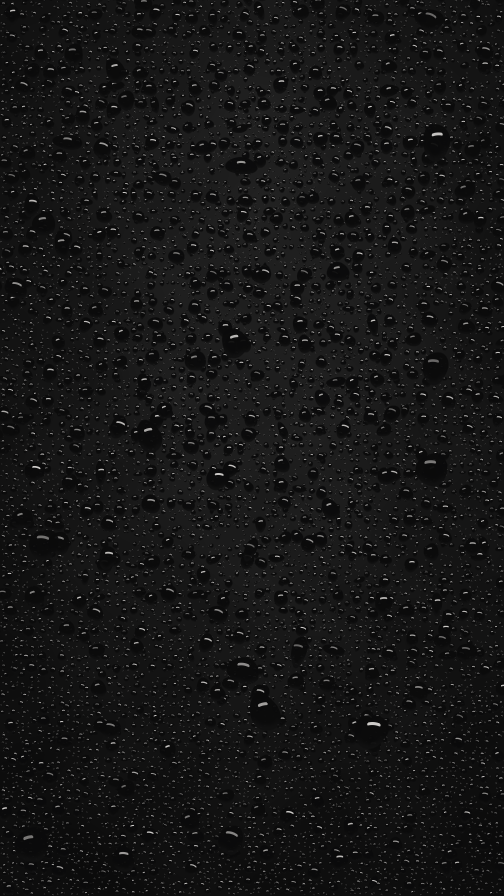
Write a WebGL 1 fragment shader that draws this texture.

```glsl
precision highp float;
// Water droplets with small upper glints on a dark, softly lit surface.

uniform vec2 u_resolution;

const vec3 FILM_DARK = vec3(0.044, 0.044, 0.044);
const vec3 FILM_LIT = vec3(0.122, 0.122, 0.122);
const vec3 DROP_BODY = vec3(0.040, 0.040, 0.041);
const vec3 GLINT = vec3(0.88, 0.87, 0.86);
const float MIN_GLINT = 0.0010;

vec4 hash4(vec2 p) {
  vec4 q = fract(p.xyxy * vec4(0.1031, 0.1030, 0.0973, 0.1099));
  q += dot(q, q.wzxy + 33.33);
  return fract((q.xxyz + q.yzzw) * q.zywx);
}

mat2 rotation(float angle) {
  float c = cos(angle);
  float s = sin(angle);
  return mat2(c, s, -s, c);
}

// Antialiased coverage of a signed distance.
float coverage(float d, float px) {
  return clamp(0.5 - d / px, 0.0, 1.0);
}

// Rounded, slightly lopsided drop outline.
float dropDistance(vec2 q, float r, float stretch, float phase) {
  q *= vec2(stretch, 1.0 / stretch);
  float a = atan(q.y, q.x + 1e-6);
  float wobble = 1.0 + 0.06 * sin(2.0 * a + phase) + 0.05 * sin(3.0 * a - phase);
  return length(q) - r * wobble;
}

// Thin arc that bends down at both ends.
float glintDistance(vec2 q, float r, float halfLength) {
  q.y += 0.45 * q.x * q.x / r;
  q.x -= clamp(q.x, -halfLength, halfLength);
  return length(q) - max(0.09 * r, MIN_GLINT);
}

vec3 paintDrop(vec3 color, vec2 q, float r, float glint, vec4 traits, float px) {
  float phase = 6.2832 * traits.y;
  float stretch = mix(0.92, 1.18, traits.z);
  stretch = mix(stretch, 1.45, step(0.96, traits.z));
  stretch = mix(stretch, 0.74, step(traits.z, 0.05));
  vec2 turned = rotation(0.8 * (traits.w - 0.5)) * q;
  float d = dropDistance(turned, r, stretch, phase);

  // Dark body with a faint reflection along its lower side.
  float low = smoothstep(0.1, 0.9, -q.y / r) * smoothstep(-0.5, -0.1, d / r);
  vec3 body = DROP_BODY + 0.022 * low;
  color = mix(color, body, 0.94 * coverage(d, 1.2 * px));

  // Bright glint near the top.
  vec2 g = turned - r * vec2(0.3 * (traits.y - 0.5), 0.47 * min(stretch, 1.1));
  float arc = glintDistance(g, r, r * mix(0.16, 0.40, traits.w));
  float strength = glint * mix(0.45, 1.0, traits.y);
  return mix(color, GLINT, strength * coverage(arc, px));
}

// One jittered grid of drops; density runs from bottom to top.
vec3 paintLayer(vec3 color, vec2 p, float cell, vec2 radii, vec2 density,
                float glint, float seed, float px) {
  vec2 home = floor(p / cell);
  float height = u_resolution.y / u_resolution.x;
  for (int j = -1; j <= 1; j++) {
    for (int i = -1; i <= 1; i++) {
      vec2 id = home + vec2(float(i), float(j));
      vec4 place = hash4(id + seed);
      vec4 traits = hash4(id + seed + 57.3);
      vec2 center = (id + 0.5 + 0.65 * (place.xy - 0.5)) * cell;
      float chance = mix(density.x, density.y, clamp(center.y / height, 0.0, 1.0));
      float r = mix(radii.x, radii.y, place.z * place.z);
      if (place.w < chance) {
        color = paintDrop(color, p - center, r, glint, traits, px);
      }
    }
  }
  return color;
}

// Broad light over the upper middle, mottled by layered sines.
vec3 filmColor(vec2 p, vec2 uv) {
  float side = exp(-4.2 * (uv.x - 0.53) * (uv.x - 0.53));
  float rise = smoothstep(-0.15, 0.6, uv.y) * (1.0 - 0.35 * smoothstep(0.85, 1.0, uv.y));
  float mottle = sin(19.0 * p.x + 2.0 * sin(11.0 * p.y)) * sin(16.0 * p.y + 3.0 * p.x);
  float light = side * rise + 0.10 * mottle;
  return mix(FILM_DARK, FILM_LIT, clamp(light, 0.0, 1.1));
}

void main() {
  vec2 p = gl_FragCoord.xy / u_resolution.x;
  vec2 uv = gl_FragCoord.xy / u_resolution;
  float px = 1.0 / u_resolution.x;

  vec3 color = filmColor(p, uv);
  // From fine mist to the largest drops.
  color = paintLayer(color, p, 0.0100, vec2(0.0014, 0.0028), vec2(0.62, 0.55), 0.32, 11.0, px);
  color = paintLayer(color, p, 0.0185, vec2(0.0040, 0.0068), vec2(0.88, 0.75), 0.74, 83.0, px);
  color = paintLayer(color, p, 0.0360, vec2(0.0080, 0.0160), vec2(0.45, 0.92), 0.92, 147.0, px);
  color = paintLayer(color, p, 0.0900, vec2(0.0155, 0.0220), vec2(0.26, 0.36), 0.92, 211.0, px);
  color = paintLayer(color, p, 0.2000, vec2(0.0230, 0.0370), vec2(0.36, 0.24), 0.95, 307.0, px);

  gl_FragColor = vec4(color, 1.0);
}
```
